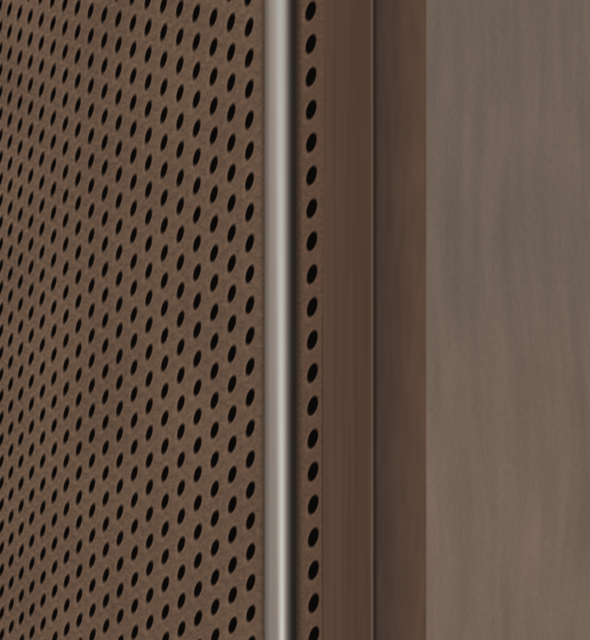
Write a Shadertoy shader that draws this texture.

```glsl
vec2 hashGradient(vec2 cell) {
    vec2 h = vec2(dot(cell, vec2(127.1, 311.7)), dot(cell, vec2(269.5, 183.3)));
    return fract(sin(h) * 4375.85) * 2.0 - 1.0;
}

float gradientNoise(vec2 p) {
    vec2 i = floor(p), f = fract(p);
    vec2 u = f * f * f * (f * (f * 6.0 - 15.0) + 10.0);
    float a = dot(hashGradient(i), f);
    float b = dot(hashGradient(i + vec2(1, 0)), f - vec2(1, 0));
    float c = dot(hashGradient(i + vec2(0, 1)), f - vec2(0, 1));
    float d = dot(hashGradient(i + vec2(1, 1)), f - vec2(1, 1));
    return mix(mix(a, b, u.x), mix(c, d, u.x), u.y);
}

float fbm(vec2 p) {
    float sum = 0.0, amp = 0.5;
    for (int i = 0; i < 4; i++) {
        sum += amp * gradientNoise(p);
        p = p * 2.03 + 7.1;
        amp *= 0.5;
    }
    return sum;
}

// Approximate distance to a leaning oval
float ovalDistance(vec2 d, vec2 radius) {
    d.x -= 0.24 * d.y;
    return (length(d / radius) - 1.0) * radius.x;
}

vec3 punch(vec3 col, vec2 d, vec2 radius, float soft) {
    float rim = ovalDistance(d + vec2(0.0025, 0.003) * radius.x / 0.006, radius);
    col *= 1.0 + 0.1 * exp(-rim * rim / 9e-6);
    float hole = smoothstep(soft, -soft, ovalDistance(d, radius));
    return mix(col, vec3(0.045, 0.035, 0.03), hole);
}

// Cane sheet receding to the left: columns tighten, rows shrink
vec3 caneSheet(vec2 p, float soft) {
    float x = p.x - 0.003 * (0.5 - p.y);
    float n = (0.02865 - sqrt(max(0.000821 - 0.00156 * (0.3906 - x), 0.0))) / 0.00078;
    float column = round(n);
    float shrink = 1.0 / (1.0 + 0.0235 * column);
    float centreX = 0.3906 - 0.02865 * column + 0.00039 * column * column;
    float row = (p.y - 0.2708) / (0.0482 * shrink) - 0.243 - 0.5 * mod(column, 2.0);
    vec2 d = vec2(x - centreX, (row - round(row)) * 0.0482 * shrink);

    vec3 col = vec3(0.395, 0.312, 0.252) * (1.0 + 0.16 * fbm(p * vec2(9, 5)));
    float v = (p.y - 0.2708) / 0.0482 * (1.0 + 0.0235 * n);
    float strands = sin(6.283 * (2.0 * v + n)) + sin(6.283 * (2.0 * v - n));
    col *= 1.0 + 0.02 * strands + 0.16 * gradientNoise(p * 190.0);
    if (column < -0.5) return col;
    vec2 radius = vec2(0.0058 * shrink * shrink, 0.0142 * shrink);
    radius *= mix(vec2(1.08, 0.92), vec2(0.95, 1.04), p.y);
    return punch(col, d, radius, soft);
}

// Narrow perforated strip right of the rail
vec3 caneStrip(vec2 p, float soft) {
    vec3 col = vec3(0.365, 0.28, 0.225) * (1.0 + 0.16 * gradientNoise(p * 170.0));
    col *= mix(0.62, 1.0, smoothstep(0.463, 0.474, p.x));
    float row = (p.y - 0.5716) / 0.0514;
    vec2 d = vec2(p.x - 0.488 - 0.005 * (0.5 - p.y), (row - round(row)) * 0.0514);
    col *= 1.0 - 0.22 * exp(-pow((p.x - 0.5045) / 0.0018, 2.0)) * smoothstep(0.8, 0.3, p.y);
    return punch(col, d, vec2(0.0074, 0.0152), soft);
}

vec3 metalRail(vec2 p) {
    float shade = mix(0.36, 0.5, smoothstep(0.412, 0.424, p.x));
    shade += 0.05 * p.y * smoothstep(0.416, 0.426, p.x);
    float spread = mix(0.0055, 0.0085, p.y);
    float glow = exp(-pow((p.x - 0.4405 + 0.003 * p.y) / spread, 2.0));
    shade += glow * mix(0.28, 0.13, p.y);
    shade *= mix(1.0, 0.27, smoothstep(0.443, 0.459, p.x));
    return shade * mix(vec3(1.05, 0.96, 0.89), vec3(1.01, 0.99, 0.96), glow);
}

vec3 frameBoard(vec2 p) {
    float grain = gradientNoise(vec2(p.x * 150.0, p.y * 3.0));
    vec3 col = vec3(0.325, 0.25, 0.205) * (1.0 + 0.1 * grain);
    col *= mix(1.06, 0.97, smoothstep(0.505, 0.57, p.x));
    col += 0.08 * exp(-pow((p.x - 0.581) / 0.0016, 2.0));
    return col * (1.0 - 0.45 * exp(-pow((p.x - 0.586) / 0.0022, 2.0)));
}

vec3 shadedPost(vec2 p) {
    float grain = fbm(vec2(p.x * 70.0, p.y * 9.0));
    vec3 col = mix(vec3(0.275, 0.22, 0.19), vec3(0.355, 0.275, 0.225), smoothstep(0.59, 0.66, p.x));
    return col * (1.0 + 0.2 * grain) * mix(0.72, 1.0, smoothstep(0.585, 0.593, p.x));
}

vec3 woodPanel(vec2 p) {
    float bend = 0.035 * gradientNoise(p * vec2(4, 2.5));
    float grain = fbm(vec2((p.x + bend + 0.03 * p.y) * 36.0, p.y * 3.0));
    float cloud = fbm(p * vec2(7, 4) + 3.0);
    vec3 col = mix(vec3(0.455, 0.388, 0.342), vec3(0.432, 0.378, 0.338), smoothstep(0.15, 0.6, p.y));
    col *= 1.0 + 0.2 * grain + 0.12 * cloud;
    return col * (1.0 + 0.05 * gradientNoise(p * vec2(220, 90)));
}

void mainImage(out vec4 fragColor, in vec2 fragCoord) {
    vec2 p = fragCoord / iResolution.xy * vec2(0.922, 1.0);
    float edge = 1.0 / iResolution.y;
    float soft = max(edge, 0.0017);

    // Vertical parts from left to right
    vec3 col = caneSheet(p, soft);
    col *= mix(1.0, 0.75, smoothstep(0.404, 0.414, p.x));
    col = mix(col, metalRail(p), smoothstep(-edge, edge, p.x - 0.4135));
    col = mix(col, caneStrip(p, soft), smoothstep(-0.002, 0.002, p.x - 0.463));
    col = mix(col, frameBoard(p), smoothstep(-edge, edge, p.x - 0.506));
    col = mix(col, shadedPost(p), smoothstep(-edge, edge, p.x - 0.587));
    col = mix(col, woodPanel(p), smoothstep(-edge, edge, p.x - 0.666));
    fragColor = vec4(col, 1.0);
}
```
